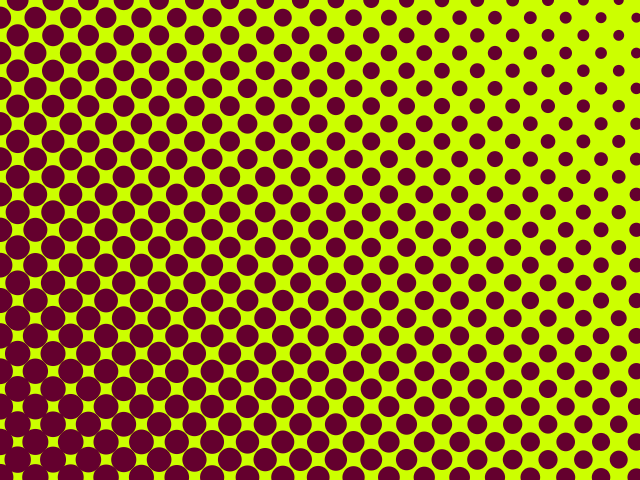
Write a WebGL 1 fragment shader that draws this pattern.

```glsl
precision highp float;

uniform vec2 u_resolution;

#define CELL 0.0520833           // screen pitch, in canvas heights
#define SCREEN_ANGLE 0.78539816  // halftone screen rotation
#define TONE_CENTER 0.505        // ink coverage at the canvas center
#define TONE_SLOPE vec2(-0.5, 0.29)
#define INK vec3(0.394, 0.0, 0.18)
#define PAPER vec3(0.8, 1.0, 0.0)

const float PI = 3.14159265;

mat2 rotation(float angle) {
  float c = cos(angle), s = sin(angle);
  return mat2(c, -s, s, c);
}

// Linear ramp of ink coverage; position runs down from the top left
float inkCoverage(vec2 position) {
  vec2 uv = position / vec2(u_resolution.x / u_resolution.y, 1.0);
  return clamp(TONE_CENTER + dot(uv - 0.5, TONE_SLOPE), 0.0, 1.0);
}

// Signed distance to the dot of one screen cell, in cells
float dotDistance(vec2 screen, vec2 center, mat2 toScreen) {
  vec2 position = center * toScreen * CELL;
  float radius = sqrt(inkCoverage(position) / PI);
  return length(screen - center) - radius;
}

void main() {
  vec2 position = vec2(gl_FragCoord.x, u_resolution.y - gl_FragCoord.y) / u_resolution.y;
  mat2 toScreen = rotation(SCREEN_ANGLE);
  vec2 screen = toScreen * position / CELL;
  vec2 home = floor(screen) + 0.5;

  // Union with neighbors, since dense dots spill over their cells
  float d = 1.0;
  for (int j = -1; j <= 1; j++) {
    for (int i = -1; i <= 1; i++) {
      vec2 center = home + vec2(float(i), float(j));
      d = min(d, dotDistance(screen, center, toScreen));
    }
  }

  // Edge one pixel wide
  float pixel = 1.0 / (u_resolution.y * CELL);
  float ink = clamp(0.5 - d / pixel, 0.0, 1.0);
  gl_FragColor = vec4(mix(PAPER, INK, ink), 1.0);
}
```
